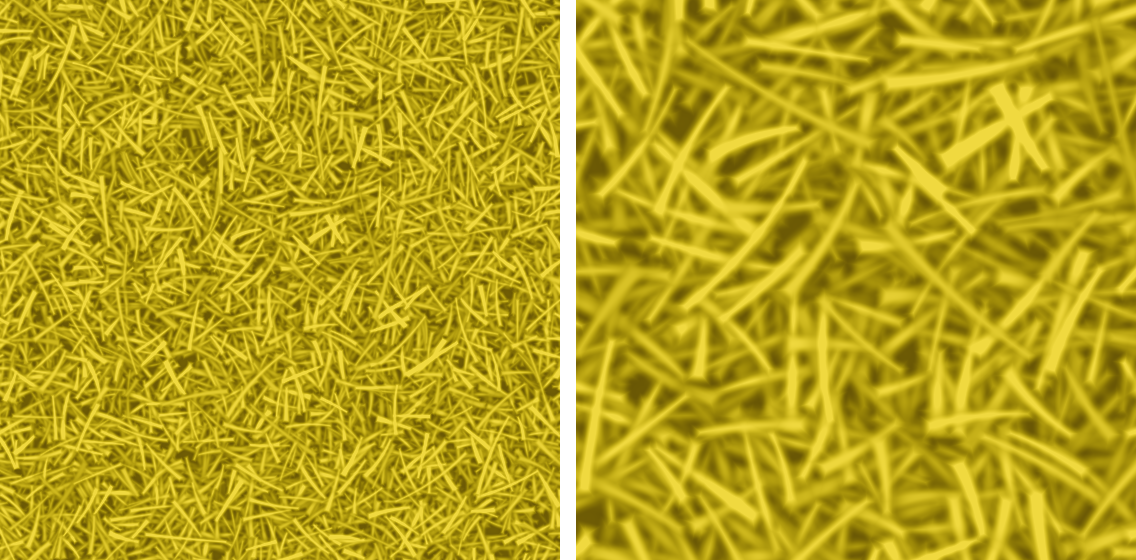
Left, the full canvas; right, a detail of the centre.
Give the GLSL for this texture, as a Shadertoy shader.

```glsl
#define LAYERS 14
#define SHORT_GRID 20.5
#define LONG_GRID 8.0
#define BLADE_WIDTH 0.0049
#define SOFTNESS 0.0039
#define SHADOW_SIZE 0.0068
#define SHADOW_DEPTH 0.19
#define EDGE_SHADE 0.26
#define BEND 0.11
#define CLUMP_CONTRAST 0.54
#define DARK_STRAW vec3(0.39, 0.32, 0.018)
#define LIGHT_STRAW vec3(0.91, 0.82, 0.21)

vec4 hash4(vec3 p) {
    vec4 q = fract(p.xyzx * vec4(0.1031, 0.1030, 0.0973, 0.1099));
    q += dot(q, q.wzxy + 33.33);
    return fract((q.xxyz + q.yzzw) * q.zywx);
}

// Layered sines: 0 in sparse shaded hollows, 1 in dense lit tufts
float clump(vec2 p) {
    float a = sin(53.0 * p.x + 2.0 * sin(33.0 * p.y));
    float b = sin(59.0 * p.y + 2.0 * sin(38.0 * p.x + 1.0));
    float c = sin(dot(p, vec2(27.0, -21.0)) + 2.0 * sin(17.0 * p.x + 24.0 * p.y));
    return 0.5 + (a + b + c) / 6.0;
}

// Lays one slightly bent, tapering blade over the tone beneath it
float addBlade(float tone, vec2 p, float angle, float halfLen, float width, float bend, float bladeTone) {
    float c = cos(angle), s = sin(angle);
    vec2 q = vec2(c * p.x + s * p.y, c * p.y - s * p.x);
    float along = clamp(q.x / halfLen, -1.0, 1.0);
    float across = abs(q.y + bend * halfLen * (along * along - 0.4));
    float halfWidth = width * mix(1.0, 0.5, 0.5 + 0.5 * along);
    float d = max(across - halfWidth, abs(q.x) - halfLen);

    float gap = max(d, 0.0) / SHADOW_SIZE;
    tone *= 1.0 - SHADOW_DEPTH * exp(-gap * gap);

    float side = min(across / (halfWidth + 0.2 * SOFTNESS), 1.0);
    float ridge = 1.0 - EDGE_SHADE * side * side;
    float mask = 1.0 - smoothstep(-SOFTNESS, SOFTNESS, d);
    return mix(tone, bladeTone * ridge, mask);
}

// Scatters one blade per cell; reach is the longest half length in cells
float addLayer(float tone, vec2 uv, float grid, float reach, float seed, float layerTone) {
    vec2 p = uv * grid + seed * vec2(0.37, 0.61);
    vec2 cell = floor(p);
    for (int y = -1; y <= 1; y++) {
        for (int x = -1; x <= 1; x++) {
            vec2 id = cell + vec2(x, y);
            vec4 place = hash4(vec3(id, seed * 7.0 + 3.0));
            vec4 form = hash4(vec3(id + 41.0, seed * 11.0 + 5.0));
            vec2 offset = (p - id - place.xy) / grid;
            float tuft = clump(uv - offset);
            if (form.w > 0.5 + 0.9 * tuft) continue;
            float halfLen = reach * mix(0.4, 1.0, place.w) / grid;
            float width = BLADE_WIDTH * mix(0.65, 1.15, form.x);
            float bend = BEND * (form.y - 0.5) * 2.0;
            float bladeTone = layerTone * mix(0.88, 1.07, form.z);
            bladeTone *= 1.0 + CLUMP_CONTRAST * (tuft - 0.5);
            tone = addBlade(tone, offset, place.z * 6.2832, halfLen, width, bend, bladeTone);
        }
    }
    return tone;
}

vec3 strawColor(float tone) {
    float t = clamp(tone, 0.0, 1.06);
    vec3 color = mix(DARK_STRAW, LIGHT_STRAW, t);
    color.b = mix(DARK_STRAW.b, LIGHT_STRAW.b, t * t * t);
    return color;
}

void mainImage(out vec4 fragColor, in vec2 fragCoord) {
    vec2 uv = fragCoord / iResolution.y;
    float tone = 0.12;

    // Short blades, from the deep shade up to the light
    for (int i = 0; i < LAYERS; i++) {
        float height = float(i) / float(LAYERS - 1);
        tone = addLayer(tone, uv, SHORT_GRID, 0.95, float(i) + 1.0, mix(0.4, 1.15, sqrt(height)));
    }

    // A few long stalks on top
    tone = addLayer(tone, uv, LONG_GRID, 0.65, float(LAYERS) + 2.0, 1.1);

    fragColor = vec4(strawColor(tone), 1.0);
}
```
